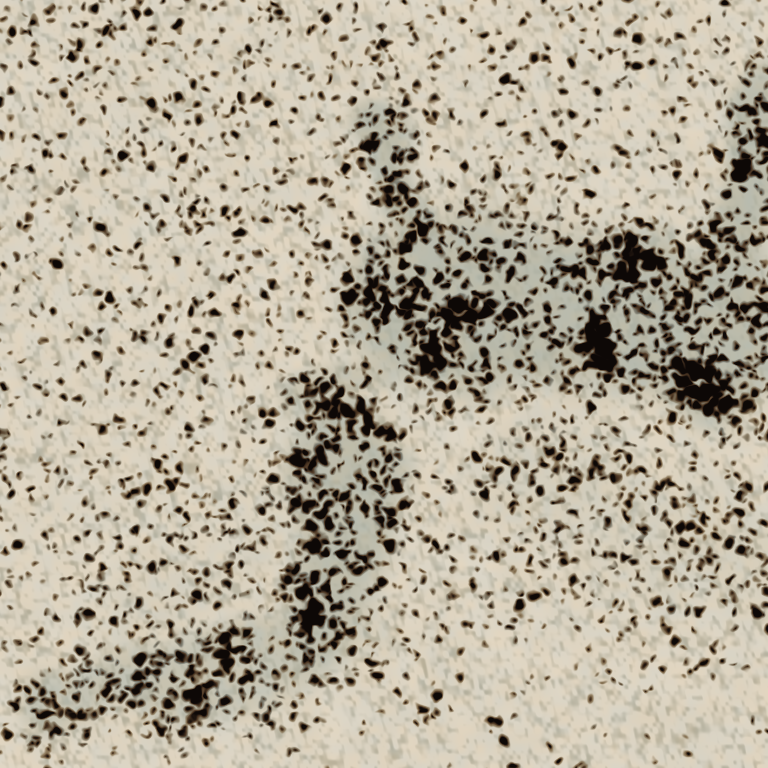
A WebGL 2 fragment shader for this texture:

```glsl
#version 300 es
precision highp float;
// Black ink spatter on warm, mottled paper. A density field made of soft strokes
// decides how many jittered grid specks appear and how large they grow;
// ink coverage is then mapped through brown and grey fringes to black.

uniform vec2 u_resolution;
out vec4 fragColor;

const vec3 PAPER_LIGHT = vec3(0.875, 0.84, 0.77);
const vec3 PAPER_SHADE = vec3(0.69, 0.67, 0.59);
const vec3 PAPER_GREY  = vec3(0.69, 0.70, 0.64);
const vec3 FRINGE_WARM = vec3(0.54, 0.46, 0.34);
const vec3 FRINGE_GREY = vec3(0.46, 0.46, 0.42);
const vec3 INK_BROWN   = vec3(0.31, 0.22, 0.14);
const vec3 INK_BLACK   = vec3(0.05, 0.03, 0.025);

const float COARSE_CELLS = 62.0;    // speck grid cells across the canvas
const float FINE_CELLS   = 84.0;
const float EDGE         = 0.0037;  // half width of the soft speck edge
const float WARP         = 0.0060;  // raggedness of the speck outlines
const float BASE_DENSITY = 0.22;
const float BARE_DENSITY = 0.08;

float hash(vec2 p) {
    return fract(sin(dot(p, vec2(127.1, 311.7))) * 43758.5453);
}

vec2 hash2(vec2 p) {
    return vec2(hash(p), hash(p + 57.3));
}

float noise(vec2 p) {
    vec2 i = floor(p), f = fract(p);
    f = f * f * (3.0 - 2.0 * f);
    return mix(mix(hash(i), hash(i + vec2(1, 0)), f.x),
               mix(hash(i + vec2(0, 1)), hash(i + vec2(1, 1)), f.x), f.y);
}

// Soft line from a to b, 1 at its core
float stroke(vec2 p, vec2 a, vec2 b, float width) {
    vec2 ab = b - a;
    float t = clamp(dot(p - a, ab) / dot(ab, ab), 0.0, 1.0);
    float d = length(p - a - ab * t) / width;
    return exp(-d * d * d);
}

// Amount of spatter, 0 to 1
float density(vec2 p) {
    vec2 q = p + 0.06 * (vec2(noise(p * 13.0), noise(p * 13.0 + 40.0)) - 0.5);
    float bare = smoothstep(0.0, 0.07, p.y - 0.02 - 0.17 * p.x);
    float d = mix(BARE_DENSITY, BASE_DENSITY, bare);
    // upper right mass
    d = max(d, 0.92 * stroke(q, vec2(0.57, 0.62), vec2(0.93, 0.57), 0.130));
    d = max(d, 0.80 * stroke(q, vec2(0.50, 0.83), vec2(0.55, 0.66), 0.048));
    d = max(d, 0.80 * stroke(q, vec2(1.00, 0.86), vec2(0.96, 0.60), 0.070));
    // lower left mass
    d = max(d, 0.62 * stroke(q, vec2(0.53, 0.55), vec2(0.40, 0.47), 0.055));
    d = max(d, 0.78 * stroke(q, vec2(0.46, 0.42), vec2(0.42, 0.17), 0.085));
    d = max(d, 0.64 * stroke(q, vec2(0.40, 0.15), vec2(0.06, 0.08), 0.065));
    // thin veils
    d = max(d, 0.40 * stroke(q, vec2(0.33, 0.32), vec2(0.16, 0.16), 0.100));
    d = max(d, 0.44 * stroke(q, vec2(0.72, 0.37), vec2(1.00, 0.25), 0.150));
    d = max(d, 0.32 * stroke(q, vec2(0.05, 0.97), vec2(0.22, 0.87), 0.100));
    return d;
}

// Share of paper left bare by one grid of jittered specks
float uncovered(vec2 p, float cells, float scale, float seed) {
    float clear = 1.0;
    vec2 home = floor(p * cells);
    for (int y = -1; y <= 1; y++)
    for (int x = -1; x <= 1; x++) {
        vec2 id = home + vec2(x, y);
        vec2 key = id + seed;
        vec2 centre = (id + hash2(key)) / cells;
        float amount = density(centre);
        float heavy = smoothstep(0.35, 0.9, amount);
        float patchy = noise(centre * 27.0 + 5.0);
        float chance = amount * mix(1.0, 0.25 + 1.1 * patchy, heavy);
        if (hash(key + 11.7) > chance) continue;
        float size = hash(key + 23.1);
        float clump = smoothstep(0.55, 0.95, patchy);
        float radius = scale * (mix(0.0030, 0.0066, size * size)
                     + heavy * (0.0008 + 0.0050 * clump));
        // each speck is a slightly stretched, turned ellipse
        float angle = 6.2832 * hash(key + 37.9);
        vec2 axis = vec2(cos(angle), sin(angle));
        vec2 v = p - centre;
        v = vec2(dot(v, axis) * 0.85, dot(v, vec2(-axis.y, axis.x)) * 1.15);
        float opacity = mix(mix(0.5, 1.0, sqrt(size)), 1.0, heavy);
        clear *= 1.0 - opacity * smoothstep(EDGE, -EDGE, length(v) - radius);
    }
    return clear;
}

vec3 paper(vec2 p, float amount) {
    vec2 fibre = vec2(p.x + 0.2 * p.y, p.y * 0.75);
    float grain = 0.65 * noise(fibre * 190.0) + 0.35 * noise(fibre * 105.0 + 9.0);
    float shade = 0.80 * smoothstep(0.42, 0.95, grain) + 0.12 * noise(p * 30.0);
    vec3 col = mix(PAPER_LIGHT, PAPER_SHADE, shade);
    col = mix(col, PAPER_GREY, 0.75 * smoothstep(0.25, 0.85, amount));
    float tint = noise(p * 80.0 + 70.0) - 0.5;
    return col + tint * vec3(0.03, 0.0, -0.03);
}

void main() {
    vec2 p = gl_FragCoord.xy / u_resolution.y;
    vec2 ragged = p + WARP * (vec2(noise(p * 115.0), noise(p * 115.0 + 31.0)) - 0.5);
    float amount = density(p);
    float ink = 1.0 - uncovered(ragged, COARSE_CELLS, 1.0, 3.0)
                    * uncovered(ragged, FINE_CELLS, 0.60, 91.0);

    float grey = clamp(amount * 0.9 + noise(p * 50.0) - 0.5, 0.0, 1.0);
    vec3 col = paper(p, amount);
    col = mix(col, mix(FRINGE_WARM, FRINGE_GREY, grey), smoothstep(0.0, 0.48, ink));
    col = mix(col, INK_BROWN, smoothstep(0.42, 0.74, ink));
    col = mix(col, INK_BLACK, smoothstep(0.68, 0.95, ink));
    fragColor = vec4(col, 1.0);
}
```
